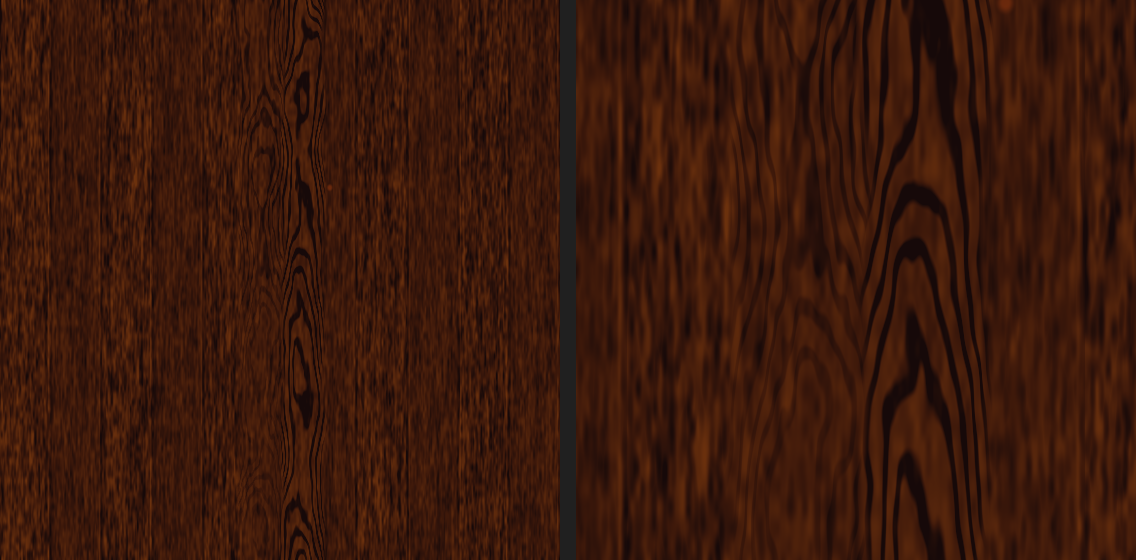
Left, the full canvas; right, a detail of the centre.
Give the GLSL for this texture, as a Shadertoy shader.

```glsl
// Dark stained wood: eleven vertical planks with fine fibres and a cathedral-figured strip.

const float PLANKS = 11.0;
const float TAU = 6.2831853;

const vec3 DARK_GRAIN = vec3(0.085, 0.035, 0.035);
const vec3 BASE_WOOD  = vec3(0.235, 0.093, 0.04);
const vec3 LIT_FIBRE  = vec3(0.39, 0.175, 0.05);
const vec3 KNOT_COLOR = vec3(0.50, 0.19, 0.05);

const float LIGHT_PLANK = 0.555;  // tones run from 0 (dark) to 1 (lit)
const float DARK_PLANK  = 0.505;
const float SEAM_WIDTH  = 0.0022;
const float SEAM_DEPTH  = 0.26;
const float PORE_DEPTH  = 0.20;
const float THREAD_DEPTH = 0.13;

const vec2 MAIN_STRIP = vec2(0.541, 0.037);   // centre, half width
const vec2 SIDE_STRIP = vec2(0.466, 0.039);
const vec2 KNOT_POS   = vec2(0.589, 0.665);

float hash(vec2 p) {
    vec3 q = fract(p.xyx * 0.1031);
    q += dot(q, q.yzx + 33.33);
    return fract((q.x + q.y) * q.z);
}

// Value noise that tiles over the canvas, centred on zero.
float noise(vec2 uv, vec2 cells) {
    vec2 p = uv * cells, i = floor(p), f = fract(p);
    f = f * f * (3.0 - 2.0 * f);
    vec2 a = mod(i, cells), b = mod(i + 1.0, cells);
    float low  = mix(hash(a), hash(vec2(b.x, a.y)), f.x);
    float high = mix(hash(vec2(a.x, b.y)), hash(b), f.x);
    return mix(low, high, f.y) - 0.5;
}

// Cellular noise: short dashes around one random point per cell.
float pores(vec2 uv, vec2 cells) {
    vec2 p = uv * cells, i = floor(p);
    float nearest = 1.0;
    for (int y = -1; y <= 1; y++)
    for (int x = -1; x <= 1; x++) {
        vec2 c = i + vec2(x, y), k = mod(c, cells);
        vec2 point = c + vec2(hash(k + 17.0), hash(k + 71.0));
        nearest = min(nearest, length(p - point));
    }
    return 1.0 - smoothstep(0.1, 0.55, nearest);
}

// Long streaks, medium fibres and fine grit, all stretched along the plank.
float fibres(vec2 uv) {
    return 0.08 * noise(uv, vec2(60.0, 3.0))
         + 0.24 * noise(uv, vec2(170.0, 9.0))
         + 0.46 * noise(uv, vec2(256.0, 28.0))
         + 0.46 * noise(uv, vec2(300.0, 85.0));
}

// Thin continuous dark lines along the zero contours of stretched noise.
float threads(vec2 uv) {
    float n = noise(uv, vec2(75.0, 5.0)) + 0.25 * noise(uv, vec2(120.0, 30.0));
    return 1.0 - smoothstep(0.02, 0.11, abs(n));
}

// Growth rings as contours of a warped valley; returns (ring darkness, strip mask).
// The shape holds curve, ramp, cycles and shift; jag roughens the lines.
vec2 cathedral(vec2 uv, vec2 strip, vec4 shape, float jag) {
    float u = (uv.x - strip.x) / strip.y;
    float mask = 1.0 - smoothstep(0.85, 1.08, abs(u + 0.3 * noise(uv, vec2(24.0, 16.0))));
    u += 0.13 * sin(TAU * (3.0 * uv.y + shape.w)) + 0.5 * noise(uv, vec2(14.0, 11.0));
    float field = shape.x * u * u + shape.y * uv.y
                - cos(TAU * shape.z * (uv.y - 0.39)) - shape.w
                + 0.9 * noise(uv, vec2(34.0, 12.0))
                + jag * noise(uv, vec2(70.0, 16.0))
                + 0.45 * jag * noise(uv, vec2(180.0, 45.0));
    float phase = TAU * field;
    float ring = 0.5 + 0.5 * cos(phase + 0.5 * sin(phase));
    return vec2(smoothstep(0.22, 0.85, ring), mask);
}

// Dark joint with a thin lit edge; the joint wavers a little.
float seam(vec2 uv) {
    float x = uv.x + 0.0012 * noise(uv, vec2(22.0, 12.0));
    float id = floor(x * PLANKS + 0.5);
    float d = x - id / PLANKS;
    float side = hash(vec2(mod(id, PLANKS), 5.0)) < 0.5 ? -1.0 : 1.0;
    float joint = exp(-pow(d / SEAM_WIDTH, 2.0));
    float edge = exp(-pow((d * side - 1.8 * SEAM_WIDTH) / (0.6 * SEAM_WIDTH), 2.0));
    float wear = 0.9 + 0.6 * noise(uv, vec2(11.0, 24.0));
    return wear * (0.26 * edge - SEAM_DEPTH * joint);
}

void mainImage(out vec4 fragColor, in vec2 fragCoord) {
    vec2 uv = fragCoord / iResolution.xy;

    // Planks alternate light and dark, mirrored about the middle.
    float plank = floor(uv.x * PLANKS);
    float parity = mod(min(plank, PLANKS - plank), 2.0);
    float tone = mix(LIGHT_PLANK, DARK_PLANK, parity)
               + 0.04 * noise(uv, vec2(9.0, 5.0));
    float contrast = mix(1.15, 0.75, parity);
    float grain = fibres(uv);
    float dashes = PORE_DEPTH * pores(uv, vec2(200.0, 28.0));
    tone += contrast * (grain - dashes - THREAD_DEPTH * threads(uv) + 0.06);
    tone += seam(uv);

    // Figured strips replace the plain grain; the side one fades downwards.
    vec2 side = cathedral(uv, SIDE_STRIP, vec4(2.8, 7.0, 3.0, 0.35), 1.1);
    float fade = mix(0.24, 0.46, smoothstep(0.40, 0.62, uv.y));
    tone = mix(tone, 0.62 + 0.8 * grain - fade * side.x, 0.85 * side.y);
    vec2 heart = cathedral(uv, MAIN_STRIP, vec4(2.4, 8.0, 2.0, 1.95), 0.6);
    tone = mix(tone, 0.67 + 0.65 * grain - 0.70 * heart.x, heart.y);

    tone = clamp(tone, 0.0, 1.1);
    vec3 color = mix(DARK_GRAIN, BASE_WOOD, min(tone * 2.0, 1.0));
    color = mix(color, LIT_FIBRE, max(tone * 2.0 - 1.0, 0.0));

    // One small amber knot beside the figured strip.
    float knot = length((uv - KNOT_POS) * vec2(1.2, 1.0));
    color = mix(color, KNOT_COLOR, 0.7 * (1.0 - smoothstep(0.002, 0.008, knot)));
    fragColor = vec4(color, 1.0);
}
```
